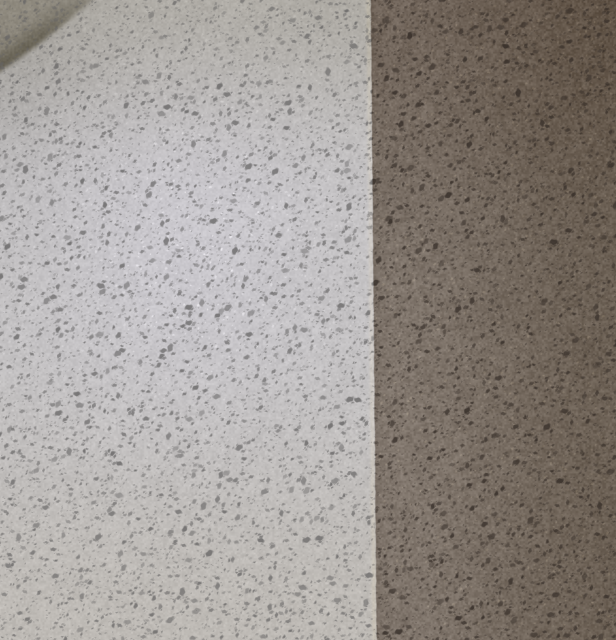
Give the GLSL for this texture, as a WebGL 2 fragment shader.

```glsl
#version 300 es
precision highp float;
// Speckled stone panels: a pale lit face on the left, a shaded brown face on the right.
uniform vec2 u_resolution;
out vec4 fragColor;

const float ASPECT = 0.961;

vec2 hash22(vec2 p) {
    vec3 q = fract(p.xyx * vec3(0.1031, 0.1030, 0.0973));
    q += dot(q, q.yzx + 33.33);
    return fract((q.xx + q.yz) * q.zy);
}

float valueNoise(vec2 p) {
    vec2 cell = floor(p), f = fract(p);
    f = f * f * (3.0 - 2.0 * f);
    float low = mix(hash22(cell).x, hash22(cell + vec2(1, 0)).x, f.x);
    float high = mix(hash22(cell + vec2(0, 1)).x, hash22(cell + vec2(1, 1)).x, f.x);
    return mix(low, high, f.y);
}

float glow(vec2 p, vec2 center, vec2 radius) {
    vec2 d = (p - center) / radius;
    return exp(-dot(d, d));
}

// Irregular elongated chips, one candidate per cell; returns weighted coverage.
float chips(vec2 p, float cells, float density, float size, float stretch, float tilt, float seed) {
    vec2 q = p * cells;
    float soft = 0.6 * cells / u_resolution.y + 0.03;
    float cover = 0.0;
    for (int j = -1; j <= 1; j++)
    for (int i = -1; i <= 1; i++) {
        vec2 cell = floor(q) + vec2(i, j);
        vec2 place = hash22(cell + seed);
        vec2 trait = hash22(cell + seed + 71.7);
        vec2 shade = hash22(cell + seed + 153.1);
        if (trait.x > density) continue;
        vec2 d = q - cell - place;
        float turn = tilt + (trait.y - 0.5) * 1.7;
        float c = cos(turn), s = sin(turn);
        d = vec2(c * d.x + s * d.y, c * d.y - s * d.x);
        d.y += 0.25 * d.x * sin(place.x * 30.0 + d.x * 9.0);
        float radius = size * mix(0.45, 1.2, shade.x * shade.x);
        float dist = length(d * vec2(1.0 / stretch, 1.0)) - radius;
        float chip = 1.0 - smoothstep(-soft, soft, dist);
        cover = max(cover, chip * mix(0.5, 1.0, shade.y));
    }
    return cover;
}

vec3 paleFace(vec2 uv) {
    vec3 bottom = vec3(0.745, 0.730, 0.710);
    vec3 middle = vec3(0.765, 0.757, 0.760);
    vec3 top = vec3(0.685, 0.672, 0.645);
    vec3 color = mix(bottom, middle, smoothstep(0.0, 0.5, uv.y));
    color = mix(color, top, smoothstep(0.68, 1.03, uv.y));
    color += vec3(0.030, 0.030, 0.048) * glow(uv, vec2(0.30, 0.62), vec2(0.22, 0.26));
    return color - 0.045 * glow(uv, vec2(0.0, 0.92), vec2(0.16, 0.24));
}

vec3 shadedFace(vec2 uv) {
    vec3 nearEdge = vec3(0.490, 0.449, 0.412);
    vec3 farEdge = vec3(0.422, 0.377, 0.331);
    vec3 color = mix(nearEdge, farEdge, smoothstep(0.62, 1.0, uv.x));
    color -= vec3(0.040, 0.046, 0.050) * smoothstep(0.55, 1.0, uv.y);
    return color + 0.018 * glow(uv, vec2(0.72, 0.25), vec2(0.2, 0.35));
}

// Darker strip in the upper left corner with a soft crease below it.
vec3 cornerFold(vec3 color, vec2 uv) {
    float d = uv.y - (0.889 + 0.62 * uv.x + 0.8 * uv.x * uv.x);
    float fade = 1.0 - smoothstep(0.04, 0.20, uv.x);
    float inside = smoothstep(-0.008, 0.008, d);
    color = mix(color, vec3(0.555, 0.535, 0.490), inside * mix(0.55, 0.95, fade));
    float crease = exp(-pow((d - 0.006) / (d > 0.006 ? 0.026 : 0.008), 2.0));
    return color - vec3(0.15, 0.15, 0.16) * crease * fade;
}

void main() {
    vec2 uv = gl_FragCoord.xy / u_resolution;
    vec2 p = uv * vec2(ASPECT, 1.0);
    float pixel = 1.0 / u_resolution.x;

    // Slightly leaning border between the faces.
    float border = uv.x - mix(0.6115, 0.6020, uv.y) - 0.001 * (valueNoise(vec2(uv.y * 130.0, 4.0)) - 0.5);
    float shaded = smoothstep(-pixel, pixel, border);
    vec3 pale = cornerFold(paleFace(uv), uv);
    pale += vec3(0.035, 0.025, 0.0) * exp(-pow((border + 0.004) / 0.004, 2.0));
    vec3 brown = shadedFace(uv) - 0.035 * exp(-max(border, 0.0) / 0.006);

    // Fine grain and soft mottling.
    float grain = valueNoise(p * 340.0) + 0.6 * valueNoise(p * 190.0 + 37.0) - 0.8;
    float mottle = valueNoise(p * 24.0 + 9.0) - 0.5;
    pale += 0.048 * grain + 0.012 * mottle;
    brown += 0.080 * grain + 0.014 * mottle;

    // Dark chips in three sizes, then small bright glints.
    float large = chips(p, 58.0, 0.42, 0.20, 1.6, 0.65, 3.0);
    float medium = chips(p, 92.0, 0.42, 0.21, 1.65, 0.5, 211.0);
    float tiny = chips(p, 170.0, 0.30, 0.25, 1.5, 0.4, 419.0);
    float glint = chips(p, 125.0, 0.20, 0.19, 1.4, 0.6, 607.0);
    float dark = max(large, max(0.85 * medium, 0.5 * tiny));
    pale = mix(pale, vec3(0.395, 0.390, 0.390), 0.80 * dark);
    brown = mix(brown, vec3(0.195, 0.165, 0.145), 0.80 * dark);
    float sparkle = 0.03 + 0.10 * glow(uv, vec2(0.32, 0.63), vec2(0.20, 0.22));
    pale += sparkle * glint * (1.0 - dark);
    brown += vec3(0.085, 0.080, 0.065) * glint * (1.0 - dark);

    fragColor = vec4(clamp(mix(pale, brown, shaded), 0.0, 1.0), 1.0);
}
```
